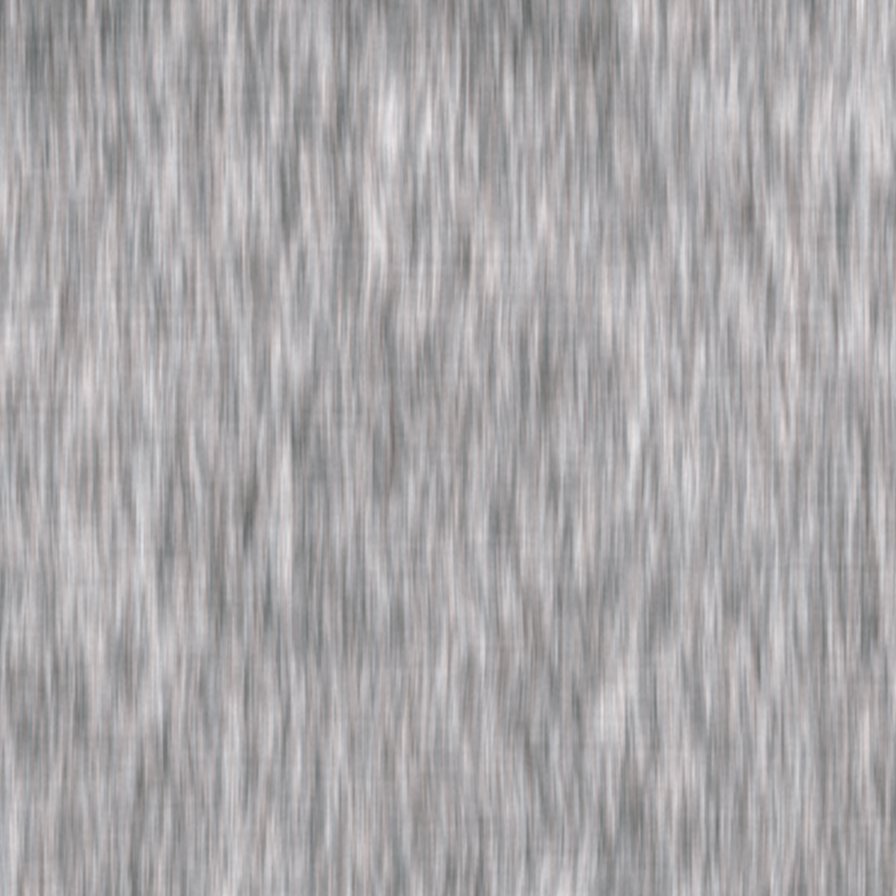
A WebGL 1 fragment shader for this texture:

```glsl
precision highp float;
// Brushed grey fibres: vertical streaks in several widths are summed into
// one tone. Each column of a layer has its own vertical phase, so that the
// streak ends never line up. Faint tints, scuffs and a stained top finish it.

#define MEAN_GREY 0.668
#define BROAD_AMOUNT 0.055
#define BAND_AMOUNT 0.086
#define FIBRE_AMOUNT 0.092
#define GRAIN_AMOUNT 0.062
#define SCUFF_AMOUNT 0.014
#define STAIN_AMOUNT 0.11
#define TINT_AMOUNT 0.016
#define WOBBLE 0.0025

uniform vec2 u_resolution;

float hash(vec2 p) {
  vec3 q = fract(vec3(p.xyx) * vec3(0.1031, 0.1030, 0.0973));
  q += dot(q, q.yzx + 33.33);
  return fract((q.x + q.y) * q.z);
}

// Smooth 1D noise along one column, from -1 to 1
float columnNoise(float column, float y, float seed) {
  y += 17.0 * hash(vec2(column, seed));
  float cell = floor(y);
  float f = smoothstep(0.0, 1.0, y - cell);
  vec2 key = vec2(column + seed * 7.0, cell + seed * 31.0);
  return mix(hash(key), hash(key + vec2(0.0, 1.0)), f) * 2.0 - 1.0;
}

// Elongated noise: cells.x columns across, cells.y streaks along the height
float streaks(vec2 uv, vec2 cells, float seed) {
  vec2 p = uv * cells + 40.0;
  float column = floor(p.x);
  float f = smoothstep(0.0, 1.0, p.x - column);
  float n = mix(columnNoise(column, p.y, seed),
                columnNoise(column + 1.0, p.y, seed), f);
  // Fade out columns that are too thin for the pixel grid
  return n * (1.0 - smoothstep(1.0, 2.0, cells.x / u_resolution.y));
}

void main() {
  vec2 uv = gl_FragCoord.xy / u_resolution.y;
  vec2 fibreUv = uv;
  fibreUv.x += WOBBLE * streaks(uv, vec2(14.0, 9.0), 1.0);

  // Streak layers from wide to hair-thin
  float tone = MEAN_GREY;
  tone += BROAD_AMOUNT * streaks(fibreUv, vec2(28.0, 7.0), 2.0);
  tone += BAND_AMOUNT * streaks(fibreUv, vec2(85.0, 11.0), 3.0);
  tone += FIBRE_AMOUNT * streaks(fibreUv, vec2(190.0, 17.0), 4.0);
  tone += GRAIN_AMOUNT * streaks(fibreUv, vec2(370.0, 32.0), 5.0);

  // Faint cross scuffs and fine mottling
  tone += SCUFF_AMOUNT * streaks(uv.yx, vec2(120.0, 14.0), 6.0);
  tone += SCUFF_AMOUNT * streaks(uv, vec2(300.0, 240.0), 7.0);

  // Dark stains hanging from the top edge
  float stain = smoothstep(-0.1, 0.7, streaks(uv, vec2(11.0, 3.0), 8.0));
  tone -= STAIN_AMOUNT * stain * smoothstep(0.80, 1.0, uv.y);

  // Slight mauve tone, with warm and cool threads; darks stay neutral
  float warmth = streaks(fibreUv, vec2(210.0, 15.0), 9.0);
  float mauve = smoothstep(0.50, 0.66, tone);
  vec3 color = vec3(tone) + mauve * vec3(0.006, -0.006, 0.002);
  color += TINT_AMOUNT * warmth * vec3(1.0, -0.2, -0.6);

  gl_FragColor = vec4(clamp(color, 0.0, 1.0), 1.0);
}
```
